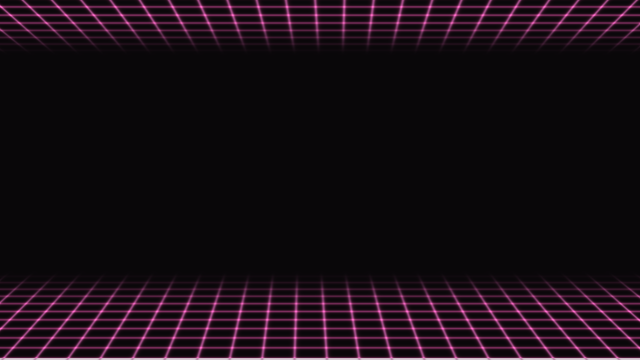
Reproduce this background procedurally as a Shadertoy shader.

```glsl
// Neon perspective grids on a dark floor and ceiling, with a pale strip along the bottom.

#define HORIZON 0.9306      // height where the floor lines converge
#define CENTER_X 0.847      // vanishing point across, in canvas heights
#define RAY_SPACING 0.097   // gap between rays per unit below the horizon
#define ROW_DENSITY 28.3    // rows per unit of inverse depth
#define RAY_OFFSET 0.68
#define ROW_OFFSET 0.56
#define RAY_WIDTH 0.0030
#define ROW_WIDTH 0.0021
#define FADE_RANGE vec2(0.135, 0.248)
#define STRIP_HEIGHT 0.0050

const vec3 BACKGROUND = vec3(0.037, 0.028, 0.037);
const vec3 RAY_COLOR  = vec3(0.45, 0.24, 0.40);
const vec3 ROW_COLOR  = vec3(0.36, 0.13, 0.27);
const vec3 HALO_COLOR = vec3(0.13, 0.03, 0.08);
const vec3 STRIP_COLOR = vec3(0.84, 0.80, 0.83);

// Signed offset from the nearest whole number.
float nearestLine(float coordinate) {
    return fract(coordinate + 0.5) - 0.5;
}

// Soft bell profile, kept wide enough to avoid flicker between pixels.
float bell(float dist, float width) {
    float w = max(width, 0.55 / iResolution.y);
    return exp(-0.5 * dist * dist / (w * w));
}

void mainImage(out vec4 fragColor, in vec2 fragCoord) {
    vec2 canvas = vec2(16.0 / 9.0, 1.0);
    vec2 p = fragCoord / iResolution.xy * canvas;

    // The ceiling is the floor turned by half a revolution.
    vec2 q = p.y > 0.5 ? vec2(canvas.x - p.x, 1.0926 - p.y) : p;

    // Perspective plane: rays meet at the horizon, rows crowd with distance.
    float depth = max(HORIZON - q.y, 0.1);
    float spacing = RAY_SPACING * depth;
    float rayDist = nearestLine((q.x - CENTER_X) / spacing - RAY_OFFSET) * spacing;
    float rowDist = nearestLine(ROW_DENSITY / depth - ROW_OFFSET)
                  * depth * depth / ROW_DENSITY;

    // Rays narrow as they lean away from the upright.
    float lean = (q.x - CENTER_X) / depth;
    rayDist *= inversesqrt(1.0 + lean * lean);
    float rayWidth = RAY_WIDTH * inversesqrt(1.0 + lean * lean);

    float ray = bell(rayDist, rayWidth);
    float row = bell(rowDist, ROW_WIDTH);
    float halo = bell(rayDist, 2.3 * rayWidth) + 0.7 * bell(rowDist, 2.0 * ROW_WIDTH);
    float fade = 1.0 - smoothstep(FADE_RANGE.x, FADE_RANGE.y, q.y);

    vec3 color = BACKGROUND
               + fade * (RAY_COLOR * ray + ROW_COLOR * row + HALO_COLOR * halo);

    // Pale strip, tinted where the rays reach it.
    float edge = 0.5 / iResolution.y;
    float strip = 1.0 - smoothstep(STRIP_HEIGHT - edge, STRIP_HEIGHT + edge, p.y);
    vec3 stripColor = mix(STRIP_COLOR, RAY_COLOR + HALO_COLOR, 0.45 * ray);

    fragColor = vec4(mix(color, stripColor, strip), 1.0);
}
```
